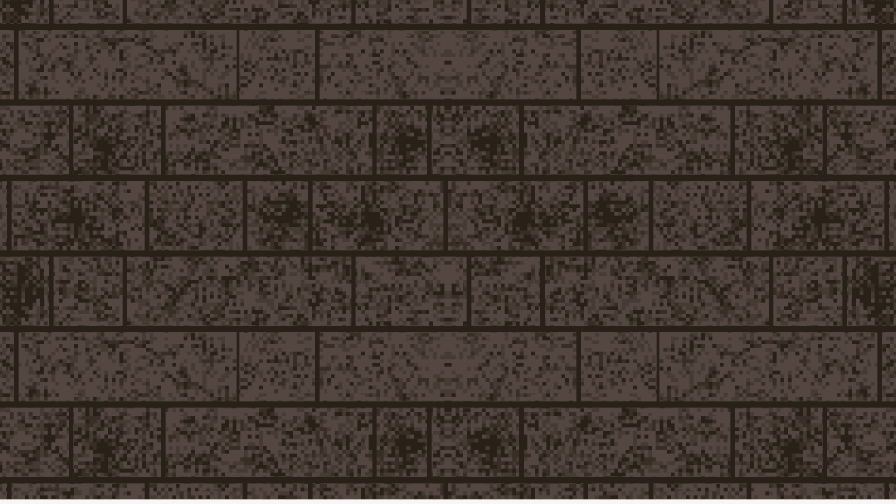
Give the GLSL for this texture, as a Shadertoy shader.

```glsl
#define CANVAS_H 432.0     // layout units over the canvas height
#define ROW_H 64.75        // course height
#define FIRST_ROW 23.0     // first bed joint below the top
#define CELL (ROW_H / 20.0) // side of one square grain
#define BED_WIDTH 5.4
#define JOINT_WIDTH 4.0
#define THIN_WIDTH 2.4
#define MARGIN_H 4.0       // pale strip along the bottom
#define STAIN_RADIUS 22.0
#define STAIN_DEPTH 0.34
#define SAMPLES 3

const vec3 MORTAR = vec3(0.16, 0.13, 0.09);
const vec3 SHADE = vec3(0.22, 0.18, 0.15);
const vec3 STONE = vec3(0.27, 0.23, 0.20);
const vec3 LIGHT = vec3(0.33, 0.28, 0.26);
const vec3 MARGIN = vec3(0.97);
const float NONE = 9999.0;

// Upright joints of the four courses, as distances from the mirror axis
const vec4 JOINTS[4] = vec4[4](
    vec4(370.0, 180.0, 112.0, NONE), vec4(323.0, 244.0, 63.0, NONE),
    vec4(376.0, 258.0, 174.0, 118.0), vec4(340.0, 277.0, 81.0, NONE));
// The one joint per course that is not mirrored
const vec4 CENTRE_JOINT = vec4(NONE, -16.0, -2.0, 18.0);
// Stain centres and overall darkness of each course
const vec3 STAINS[4] = vec3[4](
    vec3(NONE), vec3(299.0, 39.0, NONE),
    vec3(319.0, 134.0, 69.0), vec3(364.0, NONE, NONE));
const vec4 COURSE_TONE = vec4(-0.07, 0.02, 0.02, 0.03);

vec2 gradient(vec2 cell) {
    vec3 q = fract(cell.xyx * vec3(0.1031, 0.1030, 0.0973));
    q += dot(q, q.yzx + 33.33);
    float angle = 6.2832 * fract((q.x + q.y) * q.z);
    return vec2(cos(angle), sin(angle));
}

float gradientNoise(vec2 p) {
    vec2 i = floor(p), f = p - i;
    vec2 u = f * f * f * (f * (f * 6.0 - 15.0) + 10.0);
    vec2 e = vec2(1.0, 0.0);
    float a = dot(gradient(i), f);
    float b = dot(gradient(i + e), f - e);
    float c = dot(gradient(i + e.yx), f - e.yx);
    float d = dot(gradient(i + 1.0), f - 1.0);
    return mix(mix(a, b, u.x), mix(c, d, u.x), u.y);
}

// Signed distance to the nearest joint; negative inside the mortar
float mortarDistance(float x, float rowY, int course) {
    float d = min(rowY, ROW_H - rowY) - 0.5 * BED_WIDTH;
    d = min(d, abs(x - CENTRE_JOINT[course]) - 0.5 * JOINT_WIDTH);
    for (int i = 0; i < 4; i++) {
        float width = course == 0 && i == 1 ? THIN_WIDTH : JOINT_WIDTH;
        d = min(d, abs(abs(x) - JOINTS[course][i]) - 0.5 * width);
    }
    return d;
}

// Darkness of one square grain, mirrored across and repeated every four courses
float grainDarkness(vec2 p, int course) {
    vec2 cell = floor(p / CELL);
    vec2 middle = (cell + 0.5) * CELL;
    vec2 turned = mat2(0.8, 0.6, -0.6, 0.8) * cell;
    float dark = gradientNoise(turned * 0.73 + 91.3);
    dark += 0.5 * gradientNoise(turned * 0.19 + 37.7);
    float stainY = (float(course) + 0.58) * ROW_H;
    for (int i = 0; i < 3; i++) {
        vec2 offset = (middle - vec2(STAINS[course][i], stainY)) / STAIN_RADIUS;
        dark += STAIN_DEPTH * exp(-dot(offset, offset));
    }
    return dark + COURSE_TONE[course];
}

vec3 wallColor(vec2 p) {
    float down = p.y - FIRST_ROW;
    int course = int(mod(floor(down / ROW_H), 4.0));
    float edge = mortarDistance(p.x, mod(down, ROW_H), course);
    if (edge < 0.0) return MORTAR;

    // Four flat tones, a little paler along the brick rims
    float dark = grainDarkness(vec2(abs(p.x), mod(down, 4.0 * ROW_H)), course);
    dark -= 0.08 * (1.0 - smoothstep(2.0, 7.0, edge));
    if (dark < -0.03) return LIGHT;
    if (dark < 0.13) return STONE;
    return dark < 0.28 ? SHADE : MORTAR;
}

void mainImage(out vec4 fragColor, in vec2 fragCoord) {
    vec3 sum = vec3(0.0);
    // Supersampling smooths joints and grains
    for (int j = 0; j < SAMPLES; j++)
        for (int i = 0; i < SAMPLES; i++) {
            vec2 jitter = (vec2(i, j) + 0.5) / float(SAMPLES) - 0.5;
            vec2 p = (fragCoord + jitter) * CANVAS_H / iResolution.y;
            float x = p.x - 0.5 * CANVAS_H * iResolution.x / iResolution.y;
            sum += p.y < MARGIN_H ? MARGIN : wallColor(vec2(x, CANVAS_H - p.y));
        }
    fragColor = vec4(sum / float(SAMPLES * SAMPLES), 1.0);
}
```
